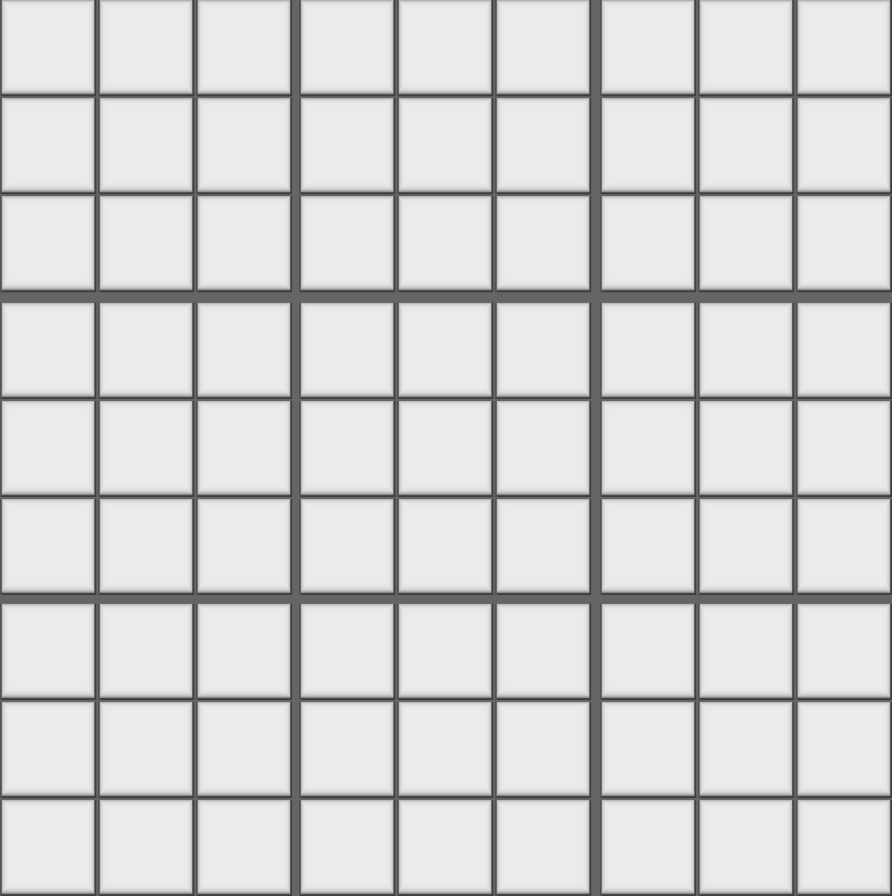
A WebGL 1 fragment shader for this pattern:

```glsl
precision highp float;

uniform vec2 u_resolution;

// Layout units: the canvas spans 510 by 512 of them
const vec2 CANVAS = vec2(510.0, 512.0);
const float PITCH = 56.0;
const float TILE = 55.0;
const float RIM = 1.0;

const float GROUT = 0.395;
const float RIM_DARK = 0.245;
const float RIM_LEFT = 0.32;
const float FACE = 0.922;

// Offset from the start of the nearest block of three tiles
float blockOffset(float p, float secondStart, float thirdStart, float gap) {
    float start = secondStart * step(secondStart - 0.5 * gap, p);
    start += (thirdStart - secondStart) * step(thirdStart - 0.5 * gap, p);
    return p - start;
}

// Offset inside one tile; the last tile also owns the wide gap
vec2 tileOffset(vec2 p) {
    return p - PITCH * clamp(floor(p / PITCH), 0.0, 2.0);
}

// Smoothed coverage of an axis-aligned box
float boxMask(vec2 p, vec2 low, vec2 high, vec2 pixel) {
    vec2 enter = clamp((p - low) / pixel + 0.5, 0.0, 1.0);
    vec2 leave = clamp((high - p) / pixel + 0.5, 0.0, 1.0);
    return enter.x * enter.y * leave.x * leave.y;
}

// Shadow fading inward from an edge
float edgeShadow(float dist, float strength, float reach) {
    return strength * exp(-max(dist, 0.0) / reach);
}

// Tile face with soft sides and a heavier lower bevel
float faceShade(vec2 p, vec2 low, vec2 high) {
    float sides = edgeShadow(p.x - low.x, 0.26, 1.0)
                + edgeShadow(high.x - p.x, 0.26, 1.0);
    float top = edgeShadow(p.y - low.y, 0.30, 1.0);
    float bottom = edgeShadow(high.y - p.y, 0.52, 1.35);
    return FACE - max(max(sides, top), bottom);
}

void main() {
    vec2 pixel = CANVAS / u_resolution;
    vec2 p = gl_FragCoord.xy * pixel;
    p.y = CANVAS.y - p.y;

    // Three blocks each way, with three tiles per block
    vec2 block = vec2(blockOffset(p.x, 171.0, 343.0, 4.0),
                      blockOffset(p.y, 173.0, 345.0, 5.0));
    vec2 t = tileOffset(block);

    vec2 faceLow = vec2(RIM, 0.0);
    vec2 faceHigh = vec2(TILE - RIM);

    // Grout, dark rim, then the face
    float rim = mix(RIM_LEFT, RIM_DARK, step(RIM, t.x));
    float shade = mix(GROUT, rim, boxMask(t, vec2(0.0), vec2(TILE), pixel));
    shade = mix(shade, faceShade(t, faceLow, faceHigh),
                boxMask(t, faceLow, faceHigh, pixel));

    gl_FragColor = vec4(vec3(shade), 1.0);
}
```
